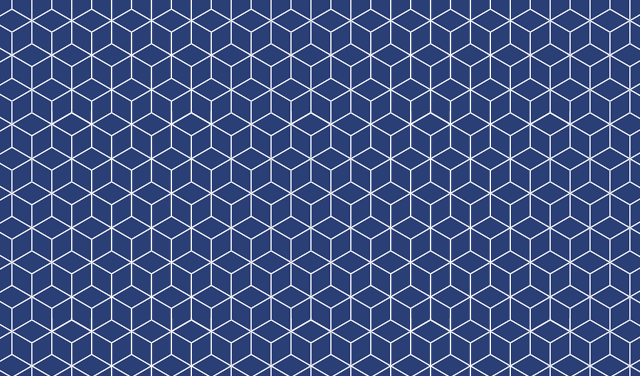
Give the GLSL for this pattern, as a Shadertoy shader.

```glsl
// Tumbling-block lattice: thin white outlines of stacked cubes on navy.
// Each hexagonal cell holds a six-spoke star; spokes of neighbouring cells
// meet at the cell corners and so form the rhombi.

const float SQRT3 = 1.7320508;
const float SPACING = 0.10604;              // star spacing / canvas height
const vec2 ANCHOR = vec2(0.6149, 0.5778);   // one star centre
const float HALF_WIDTH = 0.0017;            // half line width / canvas height
const float HALO_RADIUS = 0.0039;           // middle of the dark rim
const float HALO_SPREAD = 0.0014;

const vec3 NAVY = vec3(0.170, 0.248, 0.468);
const vec3 DEEP_NAVY = vec3(0.105, 0.185, 0.415);
const vec3 WHITE = vec3(0.99, 0.99, 1.0);

// Wraps a point into a rectangle centred on zero.
vec2 wrapCentered(vec2 p, vec2 period) {
    return p - period * floor(p / period + 0.5);
}

// Offset from the nearest point of a triangular lattice of unit spacing.
vec2 hexLocal(vec2 p) {
    vec2 period = vec2(1.0, SQRT3);
    vec2 a = wrapCentered(p, period);
    vec2 b = wrapCentered(p - 0.5 * period, period);
    return dot(a, a) < dot(b, b) ? a : b;
}

// Distance to the three lines through zero at 30, 90 and 150 degrees.
float starDistance(vec2 v) {
    float rising = abs(dot(v, vec2(-0.5, 0.5 * SQRT3)));
    float falling = abs(dot(v, vec2(0.5, 0.5 * SQRT3)));
    return min(abs(v.x), min(rising, falling));
}

// Marks the slightly heavier rhombus tops, every 3 columns and 6 rows.
float heavyTop(vec2 p) {
    vec2 s = wrapCentered(p - vec2(-1.0, 0.5 * SQRT3), vec2(3.0, 3.0 * SQRT3));
    vec2 inside = step(abs(s - vec2(0.0, 0.16)), vec2(0.49, 0.17));
    return inside.x * inside.y;
}

// Coverage of a line, softened over one pixel.
float lineCoverage(float dist, float halfWidth, float pixel) {
    return clamp(0.5 + (halfWidth - dist) / pixel, 0.0, 1.0);
}

void mainImage(out vec4 fragColor, in vec2 fragCoord) {
    float pixel = 1.0 / iResolution.y;
    vec2 p = (fragCoord * pixel - ANCHOR) / SPACING;
    float dist = starDistance(hexLocal(p)) * SPACING;

    // Faint dark rim beside the lines
    float halo = 1.0 - smoothstep(0.0, HALO_SPREAD, abs(dist - HALO_RADIUS));
    vec3 color = mix(NAVY, DEEP_NAVY, halo);

    // White outlines
    float halfWidth = HALF_WIDTH * (1.0 + 0.2 * heavyTop(p));
    color = mix(color, WHITE, lineCoverage(dist, halfWidth, pixel));

    fragColor = vec4(color, 1.0);
}
```
